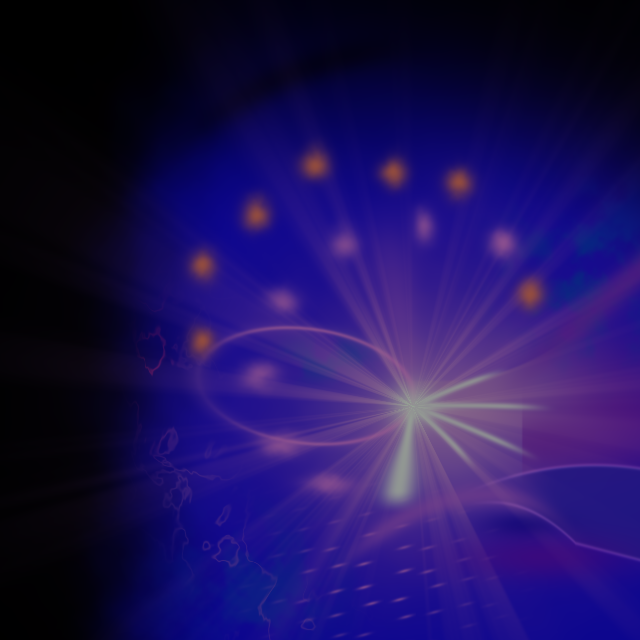
A three.js fragment shader for this background:

```glsl
// Draws a radiant violet bloom with orange sparks, ribbons and a drop on deep blue.
varying vec2 vUv;

float hash(vec2 p) {
  return fract(sin(dot(p, vec2(127.1, 311.7))) * 4375.85);
}

float noise(vec2 p) {
  vec2 i = floor(p), f = fract(p);
  f = f * f * (3.0 - 2.0 * f);
  return mix(mix(hash(i), hash(i + vec2(1.0, 0.0)), f.x),
             mix(hash(i + vec2(0.0, 1.0)), hash(i + 1.0), f.x), f.y);
}

float fbm(vec2 p) {
  float sum = 0.0, amp = 0.53;
  for (int i = 0; i < 4; i++) {
    sum += amp * noise(p);
    p = mat2(1.6, 1.2, -1.2, 1.6) * p;
    amp *= 0.5;
  }
  return sum;
}

float glow(vec2 offset, vec2 size) {
  vec2 q = offset / size;
  return exp(-dot(q, q));
}

float line(float d, float width) {
  return exp(-d * d / (width * width));
}

vec2 polar(float degrees) {
  return vec2(cos(radians(degrees)), sin(radians(degrees)));
}

void main() {
  vec2 p = vUv;
  vec2 c = p - vec2(0.645, 0.365);
  float r = length(c);
  vec2 dir = c / max(r, 0.001);
  float cloud = fbm(p * 7.0);
  float fine = fbm(p * 24.0 + 9.0);
  vec3 pink = vec3(0.58, 0.33, 0.56);
  vec3 pale = vec3(0.58, 0.61, 0.58);

  // Blue field falling to black at the left and the top corners
  float field = smoothstep(0.08, 0.38, p.x + 0.1 * (cloud - 0.5) - 0.1 * smoothstep(0.6, 1.0, p.y));
  field *= 1.0 - 0.88 * smoothstep(0.62, 1.02, p.y);
  field *= 1.0 - 0.85 * smoothstep(0.0, 0.42, (p.x - 0.7) * 0.8 + p.y - 0.75);
  vec3 col = vec3(0.008, 0.004, 0.56) * field;
  float shade = line(r - 0.56 - 0.02 * dir.x, 0.025) * smoothstep(0.65, 0.95, dir.y) * smoothstep(0.1, -0.2, dir.x);
  col *= 1.0 - 0.55 * shade;

  // Violet haze, magenta side and teal flecks
  col = mix(col, vec3(0.29, 0.14, 0.54), glow(p - vec2(0.7, 0.36), vec2(0.36, 0.31)) * (0.5 + 0.7 * cloud));
  col = mix(col, vec3(0.32, 0.06, 0.46), 0.75 * glow(p - vec2(0.97, 0.35), vec2(0.17, 0.1)));
  float teal = glow(p - vec2(0.92, 0.57), vec2(0.11)) + glow(p - vec2(0.51, 0.44), vec2(0.07, 0.03))
             + 0.6 * glow(p - vec2(0.4, 0.08), vec2(0.12, 0.1));
  col = mix(col, vec3(0.02, 0.16, 0.5), teal * smoothstep(0.3, 0.75, fine));

  // Soft plumes and angular streaks around the core
  float streak = fbm(dir * 8.0 + 3.0);
  float plume = smoothstep(0.4, 0.72, streak) * exp(-r * 5.0);
  plume += 0.45 * line(c.x + 0.16 * c.y, 0.018 + 0.1 * abs(c.y)) * smoothstep(0.0, 0.08, c.y) * (1.0 - smoothstep(0.16, 0.36, c.y));
  col = mix(col, vec3(0.46, 0.24, 0.54), min(plume, 0.75));
  col = mix(col, vec3(0.53, 0.39, 0.54), 0.75 * glow(c - vec2(0.04, -0.02), vec2(0.16, 0.13)));
  float fanEdge = 0.405 + 1.9 * pow(max(p.x - 0.7, 0.0), 2.0);
  float fan = (1.0 - smoothstep(fanEdge - 0.003, fanEdge + 0.003, p.y)) * smoothstep(0.6, 0.66, p.x);
  col = mix(col, vec3(0.52, 0.38, 0.5), 0.4 * fan * glow(p - vec2(0.76, 0.39), vec2(0.15, 0.08)));
  float pane = smoothstep(0.814, 0.818, p.x) * glow(p - vec2(0.84, 0.31), vec2(0.09, 0.045));
  col = mix(col, vec3(0.32, 0.09, 0.46), 0.6 * pane);

  // Diagonal beam toward the right edge
  float beam = line(p.y - 0.44 - 0.85 * (p.x - 0.84), 0.03) * smoothstep(0.76, 0.92, p.x);
  col = mix(col, vec3(0.36, 0.12, 0.48), 0.65 * beam);

  // Lower ribbon arch and the blue lens beneath its wing
  float bend = p.x - 0.77;
  float arch = 0.215 - (bend < 0.0 ? 1.9 : 3.8) * bend * bend;
  arch = p.x > 0.9 ? 0.151 - 0.26 * (p.x - 0.9) : arch;
  float wing = 0.273 - 1.05 * pow(p.x - 0.93, 2.0);
  float lens = smoothstep(-0.003, 0.003, p.y - arch) * (1.0 - smoothstep(-0.003, 0.003, p.y - wing));
  col = mix(col, vec3(0.13, 0.09, 0.5), 0.85 * lens * smoothstep(0.76, 0.88, p.x));
  col = mix(col, vec3(0.06, 0.03, 0.46), 0.8 * glow(p - vec2(0.82, 0.18), vec2(0.065, 0.022)));
  col = mix(col, vec3(0.27, 0.03, 0.47), 0.7 * glow(p - vec2(0.85, 0.13), vec2(0.13, 0.035)));
  float ribbon = line(p.y - arch - 0.012, 0.018) * smoothstep(0.5, 0.62, p.x) * (1.0 - smoothstep(0.78, 0.93, p.x));
  col = mix(col, vec3(0.45, 0.24, 0.54), 0.65 * ribbon);
  col += vec3(0.14, 0.09, 0.08) * (line(p.y - wing, 0.003) + line(p.y - arch, 0.003)) * smoothstep(0.72, 0.85, p.x);

  // Tilted loop
  vec2 q = p - vec2(0.477, 0.397);
  q.x += 0.3 * q.y;
  float loop = (length(q / vec2(0.166, 0.091)) - 1.0) * 0.1;
  col = mix(col, pink, 0.6 * line(loop, 0.0035) * smoothstep(-0.2, 0.0, q.x) + 0.15 * line(loop, 0.012));

  // Wispy curls on the left and small dashes below
  float curl = line(fbm(p * vec2(22.0, 16.0) + 2.0 * cloud) - 0.5, 0.025);
  float rim = line(length(c * vec2(1.0, 0.9)) - 0.36, 0.05) * smoothstep(0.25, -0.25, c.y) * smoothstep(0.0, -0.25, c.x);
  col = mix(col, vec3(0.4, 0.22, 0.52), 0.45 * curl * rim);
  col += vec3(0.2, 0.02, 0.0) * curl * glow(p - vec2(0.245, 0.41), vec2(0.025, 0.09));
  vec2 grid = vec2(p.x, p.y - 0.25 * p.x) * vec2(20.0, 27.0);
  vec2 cell = fract(grid) - 0.3 - 0.4 * hash(floor(grid));
  col = mix(col, pink, 0.75 * glow(cell, vec2(0.2, 0.07)) * glow(p - vec2(0.59, 0.09), vec2(0.13, 0.1)));

  // Outer arc of orange sparks and inner spiral of pink ones
  vec2 wobble = 0.018 * vec2(cloud - 0.5, fine - 0.5);
  for (int i = 0; i < 8; i++) {
    float k = float(i);
    float reach = 0.398 - 0.0075 * pow(k - 4.6, 2.0) + 0.011 * cos(3.1416 * k);
    float spark = glow(c - polar(44.0 + 17.0 * k) * reach + wobble, vec2(0.02, 0.022));
    col = mix(col, i == 1 ? pink : vec3(0.62, 0.32, 0.22), 0.9 * spark);
    if (i < 6) {
      reach = 0.28 - 0.004 * k * k;
      spark = glow(c - polar(86.0 + 27.5 * k) * reach + wobble, vec2(0.016 + 0.004 * k, 0.024 - 0.002 * k));
      col = mix(col, pink, 0.75 * spark);
    }
  }

  // Tapering rays, falling drop and bright core
  for (int i = 0; i < 4; i++) {
    float k = float(i);
    vec2 axis = polar(21.0 - 22.0 * k);
    float along = dot(c, axis) / (0.235 - 0.035 * pow(k - 1.4, 2.0));
    float across = c.x * axis.y - c.y * axis.x + 0.012 * along * (1.0 - along);
    col = mix(col, pale, 0.8 * line(across, 0.005) * smoothstep(0.0, 0.15, along) * (1.0 - smoothstep(0.6, 1.0, along)));
  }
  float fall = clamp(-c.y / 0.16, 0.0, 1.0);
  float girth = 0.006 + 0.019 * smoothstep(0.1, 0.8, fall);
  float drop = line(c.x + 0.027 * fall, girth) * smoothstep(-0.005, 0.02, -c.y) * (1.0 - smoothstep(0.13, 0.168, -c.y));
  col = mix(col, pale, 0.95 * drop);
  col = mix(col, pale, 0.85 * glow(c, vec2(0.035)) + 0.3 * smoothstep(0.45, 0.7, streak) * exp(-r * 12.0));

  gl_FragColor = vec4(clamp(col, 0.0, 1.0), 1.0);
}
```
